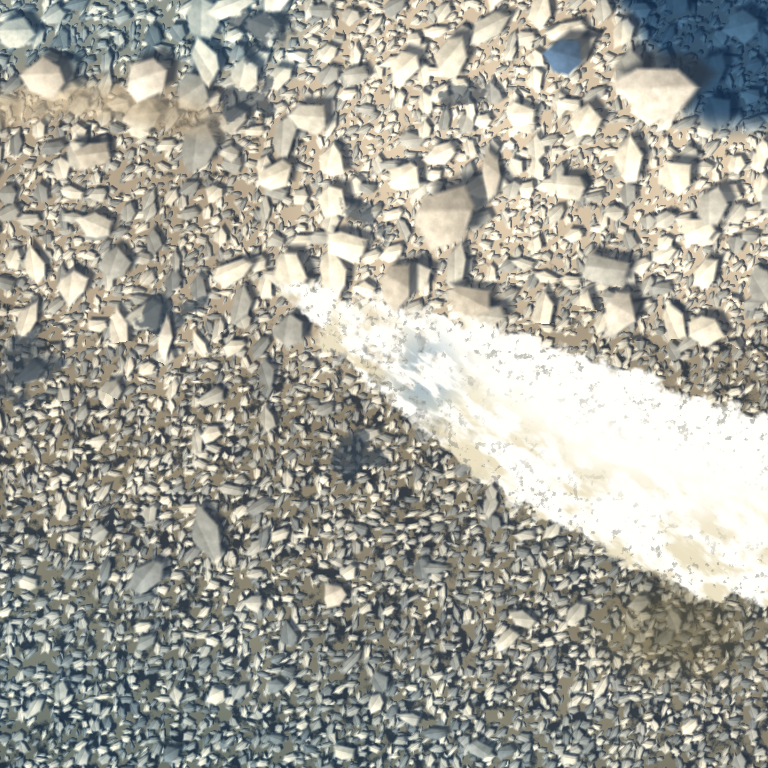
Reproduce this texture procedurally as a Shadertoy shader.

```glsl
// Sunlit gravel shore: angular stones with blue shadows and a white foam tongue.
vec2 hash2(vec2 p) {
    vec3 q = fract(p.xyx * vec3(.1031, .1030, .0973));
    q += dot(q, q.yzx + 33.33);
    return fract((q.xx + q.yz) * q.zy);
}
float noise(vec2 p) {
    vec2 i = floor(p), f = fract(p);
    f *= f * (3. - 2. * f);
    return mix(mix(hash2(i).x, hash2(i + vec2(1, 0)).x, f.x),
               mix(hash2(i + vec2(0, 1)).x, hash2(i + 1.).x, f.x), f.y);
}
float fbm(vec2 p) {
    float sum = 0., amp = .53;
    for (int i = 0; i < 4; i++, amp *= .5) {
        sum += amp * noise(p);
        p = mat2(1.6, 1.2, -1.2, 1.6) * p + 7.3;
    }
    return sum;
}
mat2 rotation(float a) { return mat2(cos(a), sin(a), -sin(a), cos(a)); }

// Irregular convex outline from six jittered half planes
float stoneDistance(vec2 p, vec2 seed) {
    float d = -1.;
    for (int k = 0; k < 6; k++) {
        vec2 h = hash2(seed + float(k) * 3.7);
        float a = (float(k) + .7 * h.x) * 1.0472;
        d = max(d, dot(p, vec2(cos(a), sin(a))) - .68 - .27 * h.y);
    }
    return d;
}

// Cast shadow to the upper right, then the lit body
void addStone(inout vec3 col, vec2 offset, vec2 radii, float angle, vec2 seed, vec3 tint) {
    if (length(offset) > 2.2 * max(radii.x, radii.y)) return;
    mat2 turn = rotation(-angle);
    float size = min(radii.x, radii.y), aa = 1.1 / (iResolution.y * size) + .06;
    vec2 q = turn * offset / radii;
    float shade = stoneDistance(turn * (offset - size * vec2(.5, .45)) / radii, seed);
    col = mix(col, vec3(.17, .20, .24), .75 * smoothstep(.25, -.15, shade));
    float facet = dot(offset, vec2(-.6, -.5)) / max(radii.x, radii.y);
    float ridge = smoothstep(-.1, .1, q.y + (hash2(seed + 5.).x - .5) * q.x - .15);
    vec3 body = tint * (1. + .2 * facet - .14 * ridge) * (.88 + .24 * fbm(offset * 110. + seed));
    col = mix(col, body, smoothstep(aa, -aa, stoneDistance(q, seed)));
}

void scatter(inout vec3 col, vec2 uv, float scale, float density, float warmth) {
    vec2 cell = floor(uv * scale);
    for (int j = -1; j <= 1; j++)
    for (int i = -1; i <= 1; i++) {
        vec2 id = cell + vec2(i, j), seed = id + scale * 1.7;
        vec2 place = hash2(seed), look = hash2(seed + 41.3), form = hash2(seed + 97.1);
        if (look.x > density) continue;
        vec2 center = (id + .15 + .7 * place) / scale;
        vec2 radii = vec2(.38 + .26 * form.x, .22 + .2 * form.y) / scale;
        vec3 tint = mix(vec3(.44, .46, .46), vec3(1., .95, .84), clamp(look.y * .85 + warmth, 0., 1.));
        addStone(col, uv - center, radii, .8 + 2.4 * (place.x - .5), seed, tint);
    }
}

void mainImage(out vec4 fragColor, in vec2 fragCoord) {
    vec2 uv = fragCoord / iResolution.xy;
    float patches = fbm(uv * 9.), grain = fbm(uv * 75.);
    float coarse = smoothstep(.44, .64, uv.y + .12 * (patches - .5));
    float sunny = coarse * smoothstep(.2, .55, uv.x);
    // Earth, with pooled shadow between the pebbles
    vec3 earth = mix(mix(vec3(.53, .49, .41), vec3(.66, .60, .51), coarse), vec3(.76, .69, .59), sunny);
    vec3 col = mix(vec3(.21, .23, .25), earth, smoothstep(.3, .58, grain + .18 * coarse));
    // Pebbles from fine to coarse
    float warmth = .17 + .06 * coarse + .12 * sunny;
    scatter(col, uv, 98., .72, warmth);
    scatter(col, uv, 62., .53, warmth);
    scatter(col, uv, 34., mix(.12, .58, coarse), warmth);
    scatter(col, uv, 18., mix(.02, .44, coarse), warmth + .06);
    // Bare earth at upper left, muddy patch at lower right
    float band = smoothstep(.035, .01, abs(uv.y - .855 - .015 * sin(uv.x * 15.))) * smoothstep(.33, .24, uv.x);
    col = mix(col, vec3(.80, .72, .59) * (.65 + .6 * grain), .6 * band);
    float mud = smoothstep(.13, .02, length((uv - vec2(.88, .18)) * vec2(.8, 1.3)));
    col = mix(col, vec3(.44, .39, .28) * (.7 + .6 * grain), .55 * mud);
    // Broad light, then blue shade kept mostly in the darks
    col *= 1.02 + .08 * sunny + .2 * (patches - .5);
    float cool = .8 * smoothstep(.87, .94, uv.y) * smoothstep(.46, .32, uv.x)
               + .55 * smoothstep(.42, .08, uv.y + .35 * uv.x) + .15 * smoothstep(.45, .2, uv.y);
    col = mix(col, col * vec3(.55, .82, 1.03), clamp(cool * (1.15 - col.g), 0., 1.));
    float corner = smoothstep(-.02, .03, uv.x - .84 + .7 * (uv.y - .93) + .03 * (fbm(uv * 22.) - .5))
                 * smoothstep(.81, .86, uv.y);
    col = mix(col, col * vec3(.22, .31, .4) + vec3(.04, .09, .15), corner);
    const vec3 hollows[7] = vec3[7](vec3(.47, .715, .03), vec3(.03, .52, .045), vec3(.215, .595, .03),
        vec3(.595, .875, .03), vec3(.32, .87, .028), vec3(.46, .405, .03), vec3(.34, .955, .035));
    for (int i = 0; i < 7; i++) {
        float d = length((uv - hollows[i].xy) * vec2(.85, 1.1)) + .09 * (fbm(uv * 40.) - .5);
        col = mix(col, vec3(.2, .25, .3), .65 * smoothstep(hollows[i].z, hollows[i].z * .5, d));
    }
    // Foam tongue between two curved banks, broken up toward its tip
    float t = uv.x - .39, rough = fbm(uv * 45.) - .5, tip = smoothstep(.28, .08, t);
    float top = .625 - .15 * t - .22 * t * t - uv.y + .05 * rough;
    float bottom = uv.y - (.59 - 1.08 * t + .75 * t * t) + .05 * rough;
    float depth = min(min(top, bottom), t + .03), streak = fbm(rotation(.6) * uv * vec2(28., 60.));
    vec3 froth = mix(vec3(1., .99, .95), vec3(.85, .80, .66),
        .75 * smoothstep(.42, .66, streak) * smoothstep(.17, .04, bottom));
    float bruise = smoothstep(.08, .01, length((uv - vec2(.55, .51)) * vec2(1.2, .9)));
    froth = mix(froth, vec3(.58, .67, .74), .75 * bruise * smoothstep(.42, .6, streak));
    float specks = smoothstep(.6, .78, fbm(uv * 140.)) * smoothstep(.13, .0, depth);
    froth = mix(froth, vec3(.52, .52, .49), .6 * specks);
    col = mix(col, froth, smoothstep(-.006, .008, depth) * (1. - .5 * tip * smoothstep(.52, .7, fbm(uv * 60.))));
    // Larger rocks: centre and radii
    const vec4 rocks[12] = vec4[12](vec4(.855, .88, .06, .04), vec4(.577, .72, .047, .042),
        vec4(.612, .607, .037, .021), vec4(.807, .594, .025, .029), vec4(.517, .629, .021, .031),
        vec4(.19, .896, .029, .031), vec4(.058, .9, .031, .026), vec4(.64, .776, .012, .035),
        vec4(.735, .925, .027, .029), vec4(.12, .797, .026, .018), vec4(.434, .225, .015, .019), vec4(.215, .56, .01, .029));
    for (int i = 0; i < 12; i++) {
        vec2 seed = vec2(float(i) * 5.3, 11.);
        vec3 tint = i == 8 ? vec3(.4, .5, .6) : mix(vec3(.8, .75, .66), vec3(1., .95, .86), hash2(seed).x);
        addStone(col, uv - rocks[i].xy, rocks[i].zw, .5 * (hash2(seed).y - .5), seed, tint);
    }
    fragColor = vec4(clamp(col * 1.05, 0., 1.), 1.);
}
```
